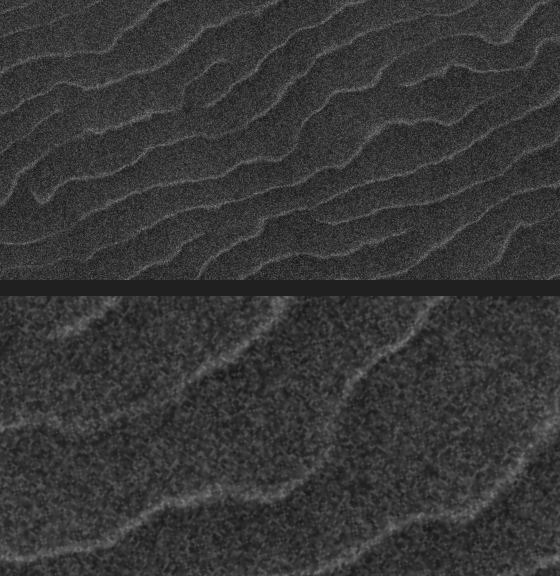
Top, the full canvas; bottom, a detail of the centre.
Give the GLSL for this texture, as a WebGL 2 fragment shader.

```glsl
#version 300 es
precision highp float;
// Dark wind-rippled sand: slanted, wavering crests over coarse grey grain.
// A warped phase field with scattered dislocations makes crests fork and end;
// each crest is lit on its top and upper flank and shaded just below.

uniform vec2 u_resolution;
out vec4 fragColor;

const float TAU = 6.2831853;
const float RIPPLES = 7.0;          // crests per canvas height
const float SLOPE = 0.42;           // rise of the crests to the right
const ivec2 FORK_GRID = ivec2(5, 2);
const float BASE_GREY = 0.212;

// Integer hash of a lattice cell, 0 to 1
float hash(vec2 cell) {
    uvec2 q = uvec2(ivec2(cell)) * uvec2(1597334677u, 3812015801u);
    uint n = (q.x ^ q.y) * 747796405u + 2891336453u;
    n = ((n >> ((n >> 28u) + 4u)) ^ n) * 277803737u;
    n = (n >> 22u) ^ n;
    return float(n >> 8u) / 16777216.0;
}

// Smooth value noise, 0 to 1
float noise(vec2 p) {
    vec2 cell = floor(p);
    vec2 f = fract(p);
    f = f * f * (3.0 - 2.0 * f);
    float low = mix(hash(cell), hash(cell + vec2(1, 0)), f.x);
    float high = mix(hash(cell + vec2(0, 1)), hash(cell + vec2(1, 1)), f.x);
    return mix(low, high, f.y);
}

vec2 rotate(vec2 p, float angle) {
    float c = cos(angle), s = sin(angle);
    return vec2(c * p.x - s * p.y, s * p.x + c * p.y);
}

// Bends in the crests at three scales, in ripple periods
float waver(vec2 p) {
    return 0.85 * (noise(p * 5.0 + 17.0) - 0.5)
         + 0.32 * (noise(p * 13.0 + 41.0) - 0.5)
         + 0.08 * (noise(p * 36.0 + 73.0) - 0.5);
}

// x: phase shift from forks of alternating sign, y: crest fade near their cores
vec2 forks(vec2 p) {
    vec2 cellSize = vec2(2.0, 1.0) / vec2(FORK_GRID);
    float shift = 0.0;
    float fade = 1.0;
    for (int j = 0; j < FORK_GRID.y; j++) {
        for (int i = 0; i < FORK_GRID.x; i++) {
            vec2 cell = vec2(i, j);
            vec2 jitter = vec2(hash(cell + 211.0), hash(cell + 509.0));
            vec2 d = p - (cell + mix(vec2(0.1), vec2(0.9), jitter)) * cellSize;
            float turn = (i + j) % 2 == 0 ? 1.0 : -1.0;
            shift += turn * atan(d.y, d.x) / TAU;
            fade *= smoothstep(0.005, 0.045, length(d));
        }
    }
    return vec2(shift, fade);
}

// Light across one crest; height is the signed distance above its line
float crestLight(float height) {
    float away = abs(height);
    float top = 0.105 * exp(-pow(away / 0.0085, 2.0));
    float upperFlank = 0.036 * exp(-away / 0.026);
    float shadow = -0.046 * exp(-away / 0.032);
    return top + mix(shadow, upperFlank, smoothstep(-0.009, 0.003, height));
}

// Grain of two sizes, skewed towards a few bright specks, about zero mean
float sandGrain(vec2 p) {
    float fine = noise(rotate(p, 0.6) * 330.0 + 900.0);
    float coarse = noise(rotate(p, 1.1) * 190.0 + 400.0);
    return 0.150 * (fine * fine - 0.295) + 0.105 * (coarse - 0.5);
}

void main() {
    vec2 p = gl_FragCoord.xy / u_resolution.y;

    // Ripple phase and distance to the nearest crest
    vec2 fork = forks(p);
    float phase = (p.y - SLOPE * p.x) * RIPPLES + waver(p) + fork.x;
    float height = (phase - floor(phase + 0.5)) / RIPPLES;
    height += 0.005 * (noise(p * 150.0 + 300.0) - 0.5);

    // Crests weaken in places
    float patches = smoothstep(0.12, 0.42, noise(p * vec2(4.5, 6.0) + 131.0));
    float strength = fork.y * mix(0.4, 1.0, patches);
    float relief = strength * crestLight(height);

    // Broad tone and faint upright streaks
    float tone = 0.026 * (noise(p * 3.0 + 59.0) - 0.5)
               + 0.014 * (noise(p * vec2(38.0, 2.5) + 83.0) - 0.5);

    float grain = sandGrain(p) * (1.0 + 2.0 * relief);
    fragColor = vec4(vec3(BASE_GREY + tone + relief + grain), 1.0);
}
```
